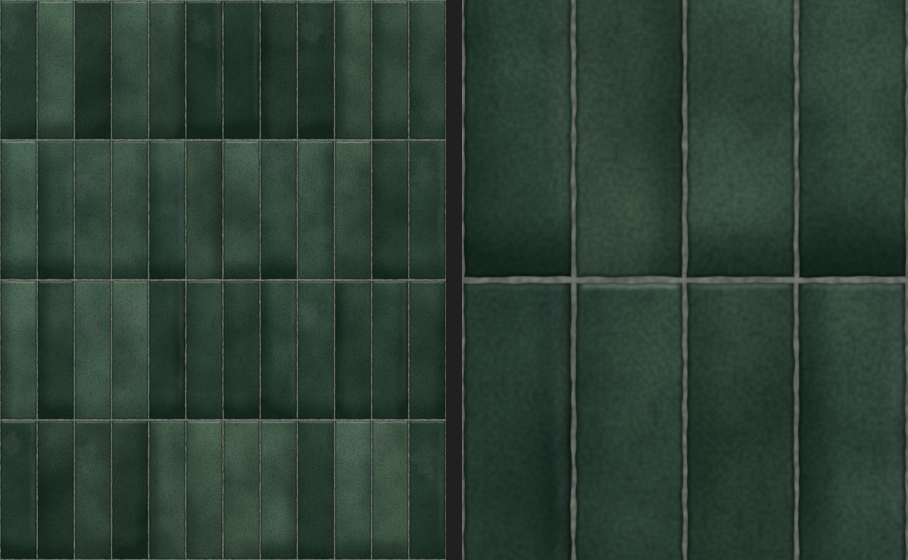
Left: the whole. Right: its middle third, enlarged.
Write a Shadertoy shader that draws this texture.

```glsl
const vec2 GRID = vec2(12.0, 4.0);            // tiles across, down
const vec2 JOINT = vec2(0.0019, 0.0026);      // half widths, canvas width = 1
const float EDGE_WOBBLE = 0.0012;
const float CRACKLE_SCALE = 115.0;
const float CRACKLE_DEPTH = 0.2;
const float GRAIN_DEPTH = 0.16;
const float TONE_SPREAD = 0.62;
const float CLOUD_DEPTH = 0.24;
const float SMUDGE_CHANCE = 0.25;
const float STREAK_CHANCE = 0.2;
const vec3 GLAZE_DEEP = vec3(0.075, 0.145, 0.108);
const vec3 GLAZE_MID = vec3(0.160, 0.237, 0.190);
const vec3 GLAZE_PALE = vec3(0.290, 0.385, 0.320);
const vec3 BLOOM = vec3(0.31, 0.35, 0.34);
const vec3 GROUT = vec3(0.39, 0.415, 0.385);

vec2 hash2(vec2 p) {
    vec3 h = fract(p.xyx * vec3(0.1031, 0.1030, 0.0973));
    h += dot(h, h.yzx + 33.33);
    return fract((h.xx + h.yz) * h.zy);
}

float cornerSlope(vec2 cell, vec2 offset) {
    float angle = 6.2832 * hash2(cell).x;
    return dot(vec2(cos(angle), sin(angle)), offset);
}

// Gradient noise, roughly -0.7 to 0.7
float gradientNoise(vec2 p) {
    vec2 i = floor(p), f = p - i;
    vec2 u = f * f * f * (f * (f * 6.0 - 15.0) + 10.0);
    vec2 e = vec2(1.0, 0.0);
    float low = mix(cornerSlope(i, f), cornerSlope(i + e, f - e), u.x);
    float high = mix(cornerSlope(i + e.yx, f - e.yx), cornerSlope(i + 1.0, f - 1.0), u.x);
    return mix(low, high, u.y);
}

float fractalNoise(vec2 p) {
    float sum = 0.0, gain = 1.0;
    for (int i = 0; i < 3; i++) {
        sum += gain * gradientNoise(p);
        p = mat2(1.6, 1.2, -1.2, 1.6) * p + 7.3;
        gain *= 0.5;
    }
    return sum;
}

vec3 glaze(float tone) {
    vec3 c = mix(GLAZE_DEEP, GLAZE_MID, clamp(tone * 2.0, 0.0, 1.0));
    return mix(c, GLAZE_PALE, clamp(tone * 2.0 - 1.0, 0.0, 1.0));
}

// Fine leathery wrinkles with grain
float surfaceRelief(vec2 p) {
    vec2 warp = vec2(gradientNoise(p * 30.0), gradientNoise(p * 30.0 + 19.0));
    vec2 q = p * CRACKLE_SCALE * vec2(1.0, 0.75) + warp * 1.2;
    float wrinkle = 0.22 - abs(gradientNoise(q));
    return CRACKLE_DEPTH * wrinkle + GRAIN_DEPTH * gradientNoise(p * 270.0);
}

vec3 tileColour(vec2 id, vec2 local, vec2 p) {
    vec2 r = hash2(id + 11.0), s = hash2(id + 47.0), k = hash2(id + 83.0);
    vec2 seed = id * 5.7;

    // Glaze pooling: dark foot, lighter head, uneven sides
    float tone = 0.22 + TONE_SPREAD * r.x + CLOUD_DEPTH * fractalNoise(p * 9.0 + seed);
    tone += (0.08 + 0.2 * s.x) * smoothstep(0.55, 1.0, local.y);
    tone -= (0.12 + 0.4 * r.y) * (1.0 - smoothstep(0.0, 0.2, local.y));
    float side = k.x < 0.5 ? local.x : 1.0 - local.x;
    tone -= 0.36 * s.y * (1.0 - smoothstep(0.0, 0.45, side));
    vec3 c = glaze(clamp(tone, 0.0, 1.0));
    c *= mix(vec3(0.97, 1.0, 1.02), vec3(1.03, 1.0, 0.97), k.y);

    // Cloudy smudge near the head
    vec2 toSmudge = (local - vec2(0.25 + 0.4 * s.x, 0.68 + 0.18 * r.y)) / vec2(0.3, 0.12);
    float smudge = 1.0 - smoothstep(0.5, 1.15, length(toSmudge) + 0.8 * fractalNoise(p * 30.0 + seed));
    c = mix(c, BLOOM, 0.25 * smudge * step(s.y, SMUDGE_CHANCE));

    // Greyish run down the right side
    float run = exp(-pow((local.x - 0.88 - 0.06 * gradientNoise(p * 14.0)) / 0.07, 2.0));
    run *= smoothstep(0.05, 0.3, local.y) * (0.7 + 0.5 * gradientNoise(p * 20.0 + seed));
    c = mix(c, BLOOM * vec3(0.92, 0.93, 1.0), 0.38 * run * step(k.y, STREAK_CHANCE));
    return c * (1.0 + surfaceRelief(p + id * 0.37));
}

void mainImage(out vec4 fragColor, in vec2 fragCoord) {
    vec2 p = fragCoord / iResolution.x;
    vec2 tileSize = vec2(1.0, iResolution.y / iResolution.x) / GRID;
    vec2 id = floor(p / tileSize);
    vec2 local = fract(p / tileSize);
    float aa = 0.8 / iResolution.x;

    // Chipped rectangular outline
    vec2 chip = vec2(gradientNoise(vec2(p.y * 75.0, id.x * 9.1 + sign(local.x - 0.5))),
                     gradientNoise(vec2(p.x * 60.0, id.y * 7.3 + sign(local.y - 0.5))));
    vec2 inset = tileSize * (0.5 - abs(local - 0.5)) - JOINT + EDGE_WOBBLE * chip;
    float edge = min(inset.x, inset.y);

    // Shaded lip and catchlight along the head
    vec3 tile = tileColour(id, local, p);
    tile *= mix(0.66, 1.0, smoothstep(0.0, 0.004, edge));
    float rim = exp(-pow((inset.y - 0.0015) / 0.0025, 2.0)) * step(0.5, local.y);
    tile += 0.17 * rim * (0.35 + hash2(id + 61.0).x) * smoothstep(0.0, 0.006, inset.x);

    // Gritty grout, darker where it meets the tile
    vec3 grout = GROUT * (1.0 + 0.3 * gradientNoise(p * 160.0));
    grout *= mix(1.0, 0.78, smoothstep(-0.0016, 0.0, edge));
    fragColor = vec4(mix(grout, tile, smoothstep(-aa, aa, edge)), 1.0);
}
```
